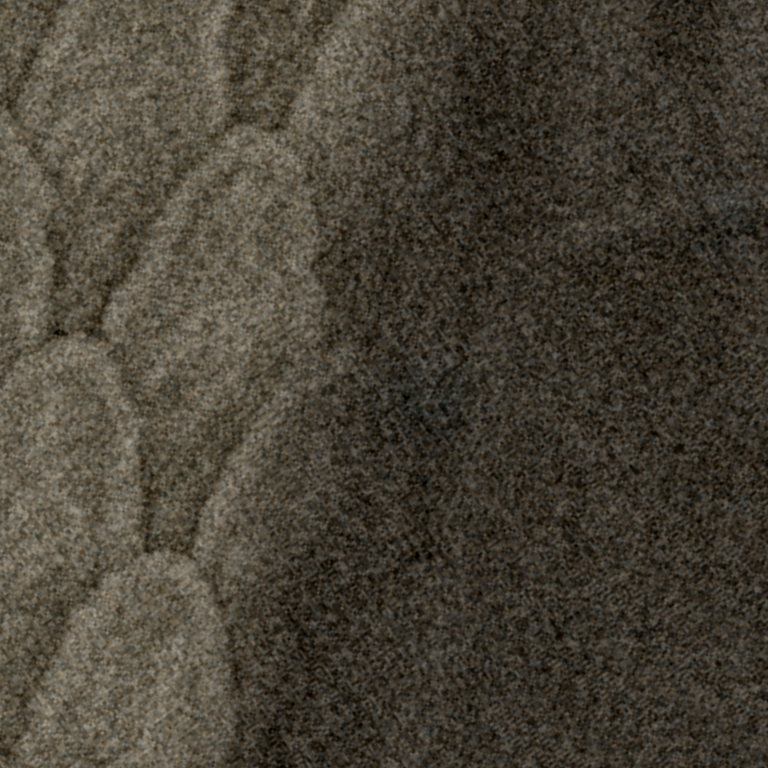
Give the GLSL for this texture, as a Shadertoy shader.

```glsl
// Weathered hide: overlapping domed scales on the lit left side fade into a
// dark, grainy, faintly ridged right side. Scales sit on a skewed lattice,
// painted row by row downwards; value noise adds streaks, mottling and grain.

float hash(vec2 p) {
    return fract(sin(dot(p, vec2(127.1, 311.7))) * 43758.5453);
}

float noise(vec2 p) {
    vec2 i = floor(p), f = fract(p);
    f = f * f * (3.0 - 2.0 * f);
    return mix(mix(hash(i), hash(i + vec2(1, 0)), f.x),
               mix(hash(i + vec2(0, 1)), hash(i + vec2(1, 1)), f.x), f.y);
}

float fbm(vec2 p) {
    float sum = 0.0, amp = 0.5;
    for (int i = 0; i < 4; i++) {
        sum += amp * noise(p);
        p = p * 2.03 + 17.3;
        amp *= 0.5;
    }
    return sum;
}

float bump(float x, float width) {
    return exp(-x * x / (width * width));
}

// Approximate depth inside a scale whose tip is at 0, with y pointing down:
// a long parabola on the left, an upright quarter ellipse on the right.
float scaleDepth(vec2 d) {
    if (d.x < 0.0)
        return (d.y - d.x * d.x / 0.15) / sqrt(1.0 + 178.0 * d.x * d.x);
    vec2 r = vec2(0.09, 0.16);
    vec2 e = vec2(d.x, min(d.y - r.y, 0.0));
    float k = length(e / r);
    return k * (1.0 - k) / max(length(e / (r * r)), 0.001);
}

// Relief of the scale layer, around zero
float scaleRelief(vec2 p) {
    vec2 across = vec2(0.85, 0.53), along = vec2(-0.53, 0.85);
    float relief = 0.0;
    for (int row = -3; row <= 3; row++) {
        vec2 start = vec2(0.332, 0.163) + float(row) * vec2(0.117, 0.286);
        vec2 stepLeft = vec2(-0.352, -0.02);
        float column = round((p.x + 0.053 - start.x) / stepLeft.x);
        vec2 d = p - start - column * stepLeft;
        float depth = scaleDepth(d);

        // Pale rim, ragged inner groove and streaks along the scale
        vec2 grain = vec2(dot(d, across), dot(d, along));
        vec2 seed = vec2(float(row) * 9.7, column * 5.3);
        float streak = noise(grain * vec2(85.0, 24.0) + seed);
        float fold = noise(grain * vec2(30.0, 9.0) + seed);
        float body = 0.050 * bump(depth - 0.024, 0.017)
                   - 0.065 * streak * bump(depth - 0.055, 0.014)
                   + (0.10 * (streak - 0.5) + 0.07 * (fold - 0.5)) * smoothstep(0.015, 0.06, depth)
                   - 0.055 * smoothstep(0.24, 0.46, d.y);
        relief = mix(relief, body, smoothstep(-0.005, 0.005, depth));

        // Uneven crease and the soft shadow just outside it
        relief -= (0.035 + 0.06 * fold) * bump(depth + 0.002, 0.008);
        relief -= 0.025 * bump(depth + 0.012, 0.015);
    }
    return relief;
}

// Brightness of the dark side: furrows, a slanted ridge and soft hollows
float darkSide(vec2 p) {
    float v = 0.190 + 0.07 * (fbm(p * vec2(11.0, 7.0)) - 0.47);
    float furrow = noise(vec2(p.x * 34.0 + 1.5 * noise(p * 8.0), p.y * 4.0));
    float upperRight = smoothstep(0.62, 0.78, p.x) * (1.0 - smoothstep(0.18, 0.27, p.y));
    v += (0.025 + 0.10 * (furrow - 0.5)) * upperRight;
    v += 0.025 * (furrow - 0.5);

    float ridge = p.y - 0.290 + 0.22 * (p.x - 0.80);
    float ridgeSpan = smoothstep(0.66, 0.78, p.x);
    v += 0.055 * bump(ridge, 0.018) * ridgeSpan;
    v -= 0.030 * bump(ridge - 0.045, 0.025) * ridgeSpan;

    float strip = p.x - 0.645 + 0.17 * (p.y - 0.45);
    v += 0.032 * bump(strip, 0.022) * smoothstep(0.25, 0.4, p.y);
    v -= 0.022 * bump(length((p - vec2(0.62, 0.14)) * vec2(1.0, 0.6)), 0.10);
    v -= 0.015 * bump(length((p - vec2(0.42, 0.74)) * vec2(1.0, 0.5)), 0.10);
    return v;
}

void mainImage(out vec4 fragColor, in vec2 fragCoord) {
    vec2 uv = fragCoord / iResolution.xy;
    vec2 p = vec2(uv.x, 1.0 - uv.y);

    // Light falls off across a slanted edge, softer towards the top
    vec2 q = p + 0.020 * (vec2(noise(p * 20.0), noise(p * 20.0 + 40.0)) - 0.5)
               + 0.008 * (vec2(noise(p * 60.0), noise(p * 60.0 + 40.0)) - 0.5);
    float edge = 0.56 - 0.27 * pow(max(p.y, 0.0), 0.8);
    float softness = mix(0.15, 0.08, p.y);
    float lit = 1.0 - smoothstep(-softness, softness, q.x - edge);

    float bright = 0.383 + 0.08 * (fbm(p * 14.0) - 0.47);
    float relief = scaleRelief(q);
    float value = mix(darkSide(p), bright, lit);
    value += relief * mix(0.22, 1.0, lit) * (1.0 - smoothstep(0.5, 0.65, p.x));

    // Grain in three sizes, each turned off the axes
    vec2 g = mat2(0.82, 0.57, -0.57, 0.82) * p;
    vec2 h = mat2(0.45, 0.89, -0.89, 0.45) * p;
    float grain = noise(g * 290.0) - 0.5 + 0.8 * (noise(h * 210.0 + 31.0) - 0.5)
                + 0.4 * (noise(g * 95.0 + 53.0) - 0.5);
    value += 0.205 * grain;

    // Warm grey tint, with cool patches on the dark side
    vec3 color = value + mix(vec3(0.022, 0.0, -0.036), vec3(0.028, 0.0, -0.06), lit);
    float cool = bump(length(p - vec2(0.56, 0.53)), 0.05)
               + bump(length(p - vec2(0.95, 0.28)), 0.04);
    color += vec3(-0.014, 0.004, 0.016) * cool;
    color += 0.04 * (noise(h * 200.0 + 70.0) - 0.5) * vec3(1.0, 0.0, -1.0);
    fragColor = vec4(clamp(color, 0.0, 1.0), 1.0);
}
```
